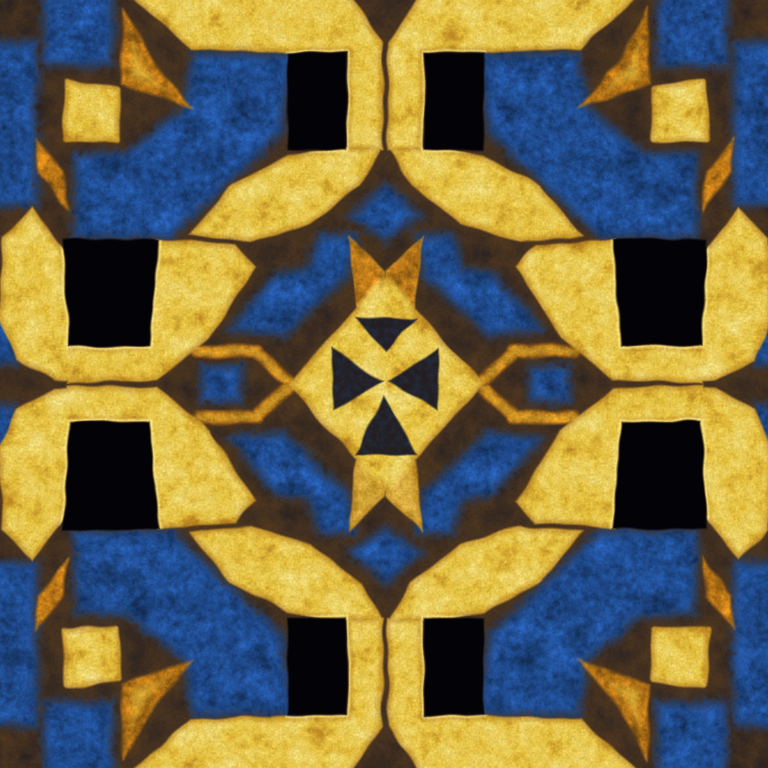
Reproduce this pattern procedurally as a Shadertoy shader.

```glsl
const float SPAN = 768.0;        // design units across the canvas
const float EDGE = 1.7;          // crisp edge half width
const float BLEED = 9.0;         // soft edge of the blue dye
const float WOBBLE = 4.0;        // hand-drawn edge displacement
const float GRAIN = 0.13;
const vec3 GOLD = vec3(0.89, 0.75, 0.24);
const vec3 PALE = vec3(0.94, 0.87, 0.51);
const vec3 OCHRE = vec3(0.66, 0.42, 0.08);
const vec3 BLUE = vec3(0.12, 0.29, 0.55);
const vec3 BROWN = vec3(0.32, 0.22, 0.12);
const vec3 DARK = vec3(0.14, 0.12, 0.13);
const vec3 BLACK = vec3(0.012, 0.008, 0.025);

vec2 gradientAt(vec2 cell) {
    vec2 h = fract(sin(vec2(dot(cell, vec2(127.1, 311.7)), dot(cell, vec2(269.5, 183.3)))) * 43758.5);
    return h * 2.0 - 1.0;
}

float noise(vec2 p) {
    vec2 i = floor(p), f = fract(p), u = f * f * (3.0 - 2.0 * f);
    vec2 o = vec2(0.0, 1.0);
    return mix(mix(dot(gradientAt(i), f), dot(gradientAt(i + o.yx), f - o.yx), u.x),
               mix(dot(gradientAt(i + o), f - o), dot(gradientAt(i + 1.0), f - 1.0), u.x), u.y);
}

float fbm(vec2 p) {
    float sum = 0.0, amp = 1.0;
    for (int i = 0; i < 4; i++) {
        sum += amp * noise(p);
        p = mat2(1.6, 1.2, -1.2, 1.6) * p;
        amp *= 0.55;
    }
    return sum;
}

// Signed distances
float polygon(vec2 p, vec2[8] v) {
    float d = 1e9, s = 1.0;
    for (int i = 0; i < 8; i++) {
        vec2 a = v[i], e = v[(i + 7) % 8] - a, w = p - a;
        vec2 b = w - e * clamp(dot(w, e) / max(dot(e, e), 1e-4), 0.0, 1.0);
        d = min(d, dot(b, b));
        bvec3 c = bvec3(p.y >= a.y, p.y < a.y + e.y, e.x * w.y > e.y * w.x);
        if (all(c) || all(not(c))) s = -s;
    }
    return s * sqrt(d);
}

float quad(vec2 p, vec2 a, vec2 b, vec2 c, vec2 d) {
    return polygon(p, vec2[8](a, a, b, b, c, c, d, d));
}

float box(vec2 p, vec2 lo, vec2 hi) {
    vec2 d = abs(p - 0.5 * (lo + hi)) - 0.5 * (hi - lo);
    return length(max(d, 0.0)) + min(max(d.x, d.y), 0.0);
}

float segment(vec2 p, vec2 a, vec2 b) {
    vec2 e = b - a;
    return length(p - a - e * clamp(dot(p - a, e) / dot(e, e), 0.0, 1.0));
}

float cover(float d, float soft) { return 1.0 - smoothstep(-soft, soft, d); }

void mainImage(out vec4 fragColor, in vec2 fragCoord) {
    vec2 p = (fragCoord - 0.5 * iResolution.xy) / min(iResolution.x, iResolution.y) * SPAN;
    p.x -= 1.5;
    vec2 w = p + WOBBLE * vec2(noise(p / 26.0), noise(p / 26.0 + 40.0));
    vec2 q = abs(w);
    float cloud = fbm(p / 26.0), fibre = fbm(p / 7.0 + 9.0);

    // Gold bands, lobes, squares, diamond and its stems
    float gold = polygon(q, vec2[8](vec2(2, 234), vec2(3, 342), vec2(38, 394), vec2(268, 400),
        vec2(195, 335), vec2(110, 332), vec2(38, 332), vec2(38, 234)));
    gold = min(gold, polygon(q, vec2[8](vec2(2, 238), vec2(44, 236), vec2(98, 229), vec2(155, 198),
        vec2(197, 148), vec2(135, 142), vec2(75, 160), vec2(25, 199))));
    gold = min(gold, polygon(q, vec2[8](vec2(130, 117), vec2(150, 139), vec2(229, 145), vec2(240, 38),
        vec2(320, 38), vec2(318, 1), vec2(228, 4), vec2(176, 46))));
    gold = min(gold, polygon(q, vec2[8](vec2(312, 38), vec2(321, 134), vec2(353, 176), vec2(383, 146),
        vec2(387, 66), vec2(369, 24), vec2(330, 4), vec2(300, 2))));
    gold = min(gold, quad(q, vec2(268, 294), vec2(318, 302), vec2(321, 246), vec2(269, 245)) - 3.0);
    float diamond = (q.x / 98.0 + q.y / 108.0 - 1.0) * 72.0;
    float stem = quad(q, vec2(0, 72), vec2(29, 70), vec2(37, 148), vec2(0, 112));
    gold = min(gold, min(diamond, stem));

    // Ochre accents: flags, slivers, side loops
    float flag = quad(q, vec2(193, 276), vec2(264, 300), vec2(262, 376), vec2(232, 322));
    float loops = min(segment(q, vec2(98, 4), vec2(128, 31)) - 6.0,
                      segment(q, vec2(128, 33), vec2(188, 33)) - 6.0);
    float accent = min(flag, quad(q, vec2(349, 246), vec2(346, 212), vec2(317, 174), vec2(322, 212)));
    accent = min(accent, loops);

    // Brown ground, warmer beside the gold
    vec3 col = mix(BROWN, DARK, clamp(0.5 + 0.7 * cloud + 0.3 * fibre, 0.0, 1.0));
    col = mix(col, BROWN, 0.6 * exp(-max(min(gold, accent), 0.0) / 10.0));

    // Blue dye fields
    float dye = polygon(q, vec2[8](vec2(92, 331), vec2(193, 331), vec2(203, 276), vec2(258, 232),
        vec2(310, 230), vec2(312, 146), vec2(214, 146), vec2(104, 250)));
    dye = min(dye, polygon(q, vec2[8](vec2(30, 150), vec2(66, 149), vec2(78, 116), vec2(110, 110),
        vec2(157, 54), vec2(102, 48), vec2(62, 86), vec2(38, 108))));
    dye = min(dye, quad(q, vec2(0, 200), vec2(36, 168), vec2(0, 144), vec2(-36, 168)));
    dye = min(dye, box(q, vec2(348, 178), vec2(400, 342)));
    dye = min(dye, box(q, vec2(272, 318), vec2(342, 400)));
    dye = min(dye, box(q, vec2(144, -18), vec2(184, 18)));
    dye = min(dye, box(q, vec2(370, 20), vec2(400, 80)));
    vec3 blue = BLUE * (1.0 + 0.45 * cloud + 0.3 * fibre);
    col = mix(col, blue, cover(dye + 7.0 * fibre + 4.0 * cloud, BLEED));

    // Accent and gold paint
    vec3 ochre = OCHRE * (1.05 + 0.5 * cloud + 0.3 * fibre);
    vec3 leaf = mix(GOLD, PALE, clamp(0.2 + 1.0 * cloud + 0.4 * fibre, 0.0, 1.0));
    leaf = mix(leaf, OCHRE, 0.6 * smoothstep(0.1, 0.8, -cloud - 0.3 * fibre));
    leaf = mix(leaf, OCHRE, 0.5 * smoothstep(-8.0, 0.0, gold));
    float bright = max(cover(flag + 11.0, 7.0), 0.6 * cover(loops + 3.0, 3.0));
    col = mix(col, mix(ochre, GOLD, 0.7 * bright), cover(accent, EDGE + 1.0));
    float tip = smoothstep(-3.0, 5.0, diamond) * cover(stem, 3.0);
    leaf = mix(leaf, ochre, tip * mix(0.35, 0.95, step(0.0, w.y)));
    col = mix(col, leaf, cover(gold, EDGE));

    // Black windows with a pale rim on the gold side
    float window = min(box(q, vec2(39, 234), vec2(98, 331)),
        quad(q, vec2(227, 145), vec2(322, 145), vec2(316, 38), vec2(236, 38)));
    col = mix(col, PALE * 1.04, 0.75 * cover(abs(window - 1.5) - 1.5, EDGE) * cover(gold, EDGE));
    col = mix(col, BLACK, cover(window, EDGE));

    // Dark cross inside the diamond
    float petal = quad(vec2(q.x, w.y), vec2(2, 3), vec2(54, 36), vec2(52, -26), vec2(2, 3));
    petal = min(petal, quad(w, vec2(0, -12), vec2(-31, -70), vec2(31, -70), vec2(0, -12)));
    petal = min(petal, quad(w, vec2(0, 33), vec2(-30, 66), vec2(30, 66), vec2(0, 33)));
    col = mix(col, mix(DARK, BLUE, clamp(0.08 + 0.3 * fibre, 0.0, 0.4)), cover(petal, EDGE));

    // Cloth grain
    col *= 1.0 + GRAIN * noise(p / 2.3) + 0.4 * GRAIN * fibre;
    fragColor = vec4(clamp(col, 0.0, 1.0), 1.0);
}
```
